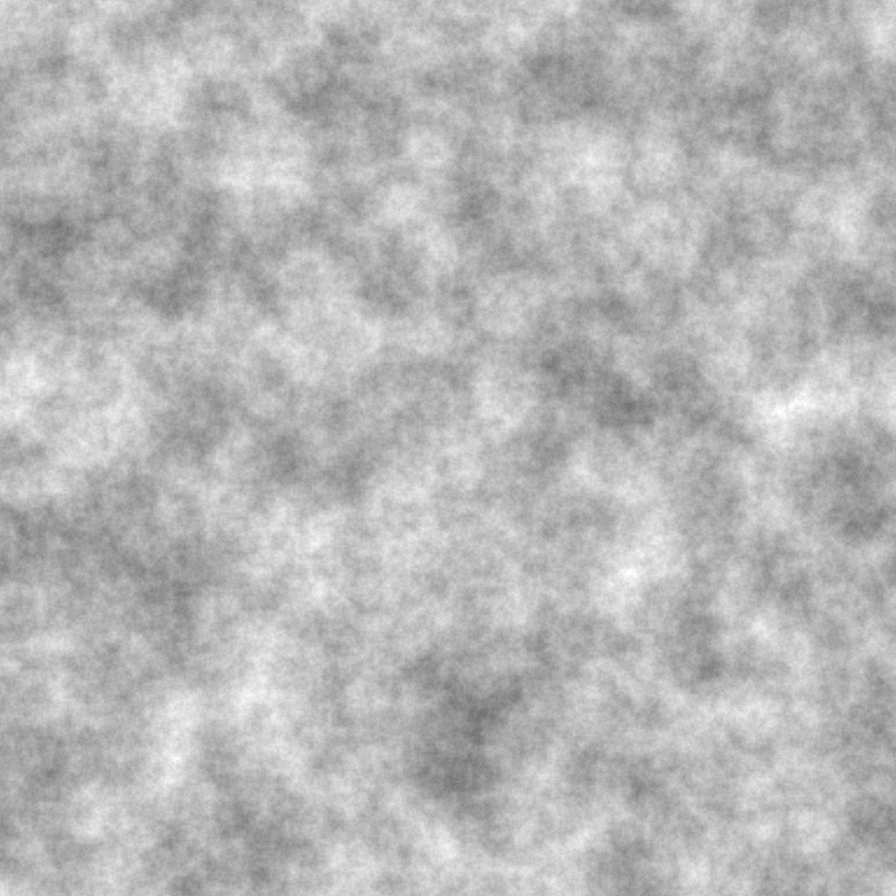
A WebGL 1 fragment shader for this texture:

```glsl
precision highp float;
// Draws soft grey cloud noise with fine grain that tiles seamlessly.

uniform vec2 u_resolution;

const int OCTAVES = 7;
const float BASE_CELLS = 6.0;      // cells across the canvas in the coarsest layer
const float GAIN = 0.77;           // amplitude ratio between successive layers
const float MEAN_GREY = 0.716;
const float CONTRAST = 0.222;
const float TAU = 6.2831853;

// Sine-free hash of a cell and a layer seed, in 0..1.
float hash(vec2 cell, float seed) {
    vec3 q = fract(vec3(cell, seed * 17.0 + 3.0) * vec3(0.1031, 0.1030, 0.0973));
    q += dot(q, q.yzx + 33.33);
    return fract((q.x + q.y) * q.z);
}

// Contribution of one lattice corner: its unit gradient dotted with the offset.
float cornerSlope(vec2 cell, vec2 offset, float period, float seed) {
    float angle = TAU * hash(mod(cell, period), seed);
    return dot(vec2(cos(angle), sin(angle)), offset);
}

// Gradient noise that wraps after a whole number of cells.
float wrappedNoise(vec2 p, float period, float seed) {
    vec2 cell = floor(p);
    vec2 f = p - cell;
    vec2 blend = f * f * f * (f * (f * 6.0 - 15.0) + 10.0);
    vec2 right = vec2(1.0, 0.0);
    vec2 up = vec2(0.0, 1.0);
    float bottom = mix(cornerSlope(cell, f, period, seed),
                       cornerSlope(cell + right, f - right, period, seed), blend.x);
    float top = mix(cornerSlope(cell + up, f - up, period, seed),
                    cornerSlope(cell + 1.0, f - 1.0, period, seed), blend.x);
    return mix(bottom, top, blend.y);
}

// Sum of layers, each shifted so that their lattices do not line up.
float cloudNoise(vec2 uv, float baseCells, float gain) {
    float total = 0.0;
    float amplitude = 1.0;
    float period = baseCells;
    for (int i = 0; i < OCTAVES; i++) {
        float seed = float(i) + 1.0;
        vec2 shift = vec2(hash(vec2(7.0, 2.0), seed), hash(vec2(3.0, 11.0), seed));
        total += amplitude * wrappedNoise(uv * period + shift, period, seed);
        amplitude *= gain;
        period *= 2.0;
    }
    return total;
}

void main() {
    vec2 uv = gl_FragCoord.xy / u_resolution;
    float grey = MEAN_GREY + CONTRAST * cloudNoise(uv, BASE_CELLS, GAIN);
    gl_FragColor = vec4(vec3(clamp(grey, 0.0, 1.0)), 1.0);
}
```
